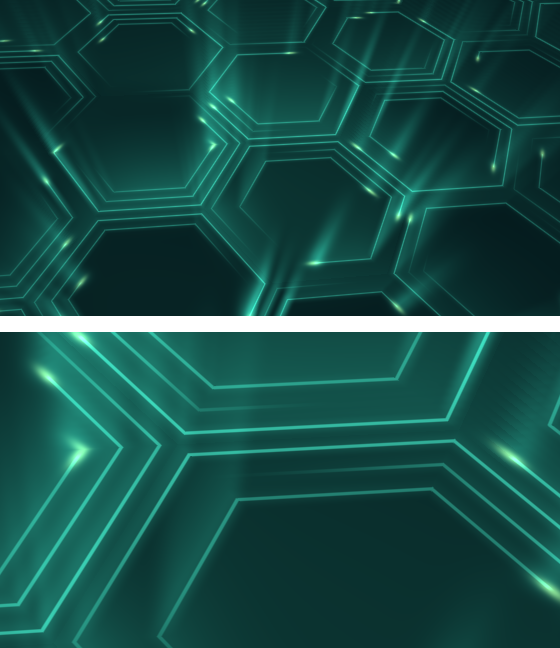
Top, the full canvas; bottom, a detail of the centre.
Reproduce this background procedurally as a WebGL 2 fragment shader.

```glsl
#version 300 es
precision highp float;

uniform vec2 u_resolution;
out vec4 fragColor;

#define RINGS 3
#define FIRST_INSET 0.055
#define RING_GAP 0.115
#define LINE_HALF_WIDTH 0.0017
#define BEAM_STEPS 40
#define BEAM_REACH 0.34
#define BEAM_SOURCE vec2(0.72, -0.39)
#define CURTAIN_GAIN 3.0
#define STREAK_GAIN 6.0

const float APOTHEM = 0.8660254;
const float TAU = 6.2831853;
const vec2 CELL = vec2(3.0, 1.7320508);

const vec3 SHADOW = vec3(0.018, 0.105, 0.115);
const vec3 PANEL = vec3(0.060, 0.265, 0.240);
const vec3 BEAM = vec3(0.120, 0.480, 0.400);
const vec3 TRACE = vec3(0.220, 0.680, 0.570);
const vec3 SPARK = vec3(0.700, 0.800, 0.400);

// Sine-free hash
float hash(vec3 p) {
    p = fract(p * vec3(0.1031, 0.1030, 0.0973) + 0.137);
    p += dot(p, p.yzx + 33.33);
    return fract((p.x + p.y) * p.z);
}

// Canvas point to the tilted floor plane, hexagon side = 1
vec2 toFloor(vec2 p) {
    mat3 view = mat3(0.485, -0.011, 0.029,
                     -0.081, 0.280, -0.193,
                     0.470, 0.468, 1.0);
    vec3 q = inverse(view) * vec3(p.x, 1.0 - p.y, 1.0);
    return q.xy / q.z * vec2(1.5, CELL.y);
}

// Nearest hexagon: local position in xy, cell index in zw
vec4 hexCell(vec2 w) {
    vec2 idA = round(w / CELL);
    vec2 idB = round(w / CELL - 0.5) + 0.5;
    vec2 a = w - idA * CELL;
    vec2 b = w - idB * CELL;
    return dot(a, a) < dot(b, b) ? vec4(a, idA) : vec4(b, idB);
}

float hexRadius(vec2 p) {
    p = abs(p);
    return max(p.y, dot(p, vec2(APOTHEM, 0.5)));
}

// Partial concentric outlines: x = line, y = glowing head
vec2 traces(vec4 cell, float halfWidth, float soft, vec2 headSize) {
    float radius = hexRadius(cell.xy);
    float turn = atan(cell.y, cell.x) / TAU;
    vec2 light = vec2(0.0);
    for (int i = 0; i < RINGS; i++) {
        float ring = float(i);
        vec3 seed = vec3(cell.zw * 2.0 + 40.0, ring * 7.0 + 3.0);
        float heading = hash(seed) < 0.5 ? -1.0 : 1.0;
        float span = mix(0.62, 0.95, hash(seed + 11.0)) - 0.12 * ring;
        float s = fract(heading * turn + hash(seed + 23.0));
        float toHead = (span - s) * 6.93 * radius;
        float dist = abs(APOTHEM - radius - FIRST_INSET - RING_GAP * ring);

        float stroke = 1.0 - smoothstep(halfWidth - soft, halfWidth + soft, dist);
        float fade = smoothstep(0.0, span * 0.45, s) * smoothstep(-0.01, 0.02, toHead);
        light.x += stroke * fade * (1.0 - 0.15 * ring);
        vec2 offset = vec2(toHead, dist) / headSize;
        light.y += exp(-dot(offset, offset));
    }
    return light;
}

// Light rising from the outlines, gathered back towards its source
vec2 beams(vec2 p) {
    vec2 sum = vec2(0.0);
    for (int i = 0; i < BEAM_STEPS; i++) {
        float t = (float(i) + 0.5) / float(BEAM_STEPS);
        vec4 cell = hexCell(toFloor(mix(p, BEAM_SOURCE, t * BEAM_REACH)));
        sum += traces(cell, 0.03, 0.03, vec2(0.07)) * pow(1.0 - t, 1.5);
    }
    return sum / float(BEAM_STEPS);
}

void main() {
    vec2 p = gl_FragCoord.xy / u_resolution.y;
    vec2 centered = p - 0.5 * vec2(u_resolution.x / u_resolution.y, 1.0);
    float vignette = exp(-1.2 * dot(centered, centered * vec2(0.8, 1.3)));

    // Panels, each with its own level and a soft gradient
    vec4 cell = hexCell(toFloor(p));
    float radius = hexRadius(cell.xy);
    float level = 0.6 * hash(vec3(cell.zw * 2.0 + 40.0, 61.0));
    level += 0.18 * cell.y - 0.1 * cell.x;
    float seam = smoothstep(0.50, APOTHEM, radius);
    level = mix(level, 0.42, seam * 0.8);
    vec3 color = mix(SHADOW, PANEL, clamp(level, 0.0, 1.0) * vignette);

    // Rising light
    vec2 rise = beams(p);
    color += BEAM * vignette * (rise.x * CURTAIN_GAIN + rise.y * STREAK_GAIN);

    // Crisp outlines, even in width across the tilted plane
    float pixel = max(length(vec2(dFdx(radius), dFdy(radius))), 0.004);
    float halfWidth = LINE_HALF_WIDTH * u_resolution.y * pixel;
    vec2 crisp = traces(cell, halfWidth, pixel * 0.9, vec2(0.06, 0.022));
    vec2 halo = traces(cell, 0.025, 0.03, vec2(0.10, 0.045));
    float lit = mix(0.5, 1.0, vignette);
    color += TRACE * lit * (crisp.x * 0.55 + halo.x * 0.09 + halo.y * 0.15);
    color += SPARK * lit * crisp.y * 0.65;

    fragColor = vec4(min(color, 1.0), 1.0);
}
```
